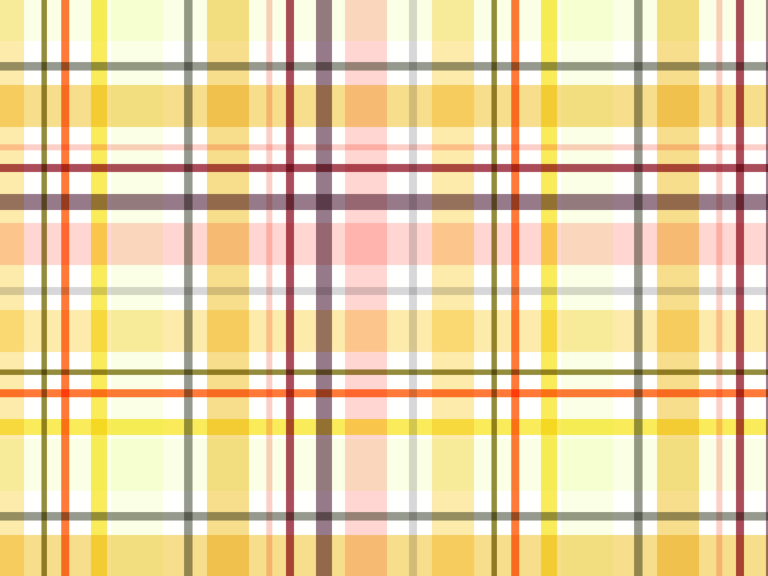
Reproduce this pattern procedurally as a WebGL 1 fragment shader.

```glsl
precision highp float;

// Madras plaid: one sequence of coloured bands, woven both across and down.
// Every band is a translucent dye on white cloth, so crossings multiply
// into deeper tones. Band positions and widths are measured in threads.

uniform vec2 u_resolution;

const float THREADS_PER_HEIGHT = 576.0;      // threads along the canvas height
const float REPEAT = 450.0;                  // threads in one full sequence
const vec2 PHASE = vec2(0.0, 122.0);         // start of the sequence, left and top
const float EDGE_PIXELS = 1.2;               // softness of band edges

const vec3 CLOTH = vec3(1.0, 1.0, 0.995);
const vec3 OLIVE = vec3(0.58, 0.55, 0.24);
const vec3 ORANGE = vec3(1.0, 0.48, 0.22);
const vec3 LEMON = vec3(0.98, 0.92, 0.36);
const vec3 IVORY = vec3(0.98, 1.0, 0.905);
const vec3 SLATE = vec3(0.59, 0.60, 0.56);
const vec3 GOLD = vec3(0.97, 0.87, 0.55);
const vec3 ROSE = vec3(0.99, 0.81, 0.79);
const vec3 MAROON = vec3(0.67, 0.30, 0.36);
const vec3 PLUM = vec3(0.59, 0.48, 0.54);
const vec3 BLUSH = vec3(1.0, 0.84, 0.825);
const vec3 SILVER = vec3(0.845, 0.845, 0.855);
const vec3 BUTTER = vec3(0.99, 0.92, 0.67);

// Dye left by one band in both directions; covers the repeat seamlessly.
vec3 band(vec2 thread, float centre, float width, vec3 dye, float edge) {
  vec2 offset = mod(thread - centre + 0.5 * REPEAT, REPEAT) - 0.5 * REPEAT;
  vec2 cover = clamp((0.5 * width - abs(offset)) / edge + 0.5, 0.0, 1.0);
  return mix(vec3(1.0), dye, cover.x) * mix(vec3(1.0), dye, cover.y);
}

void main() {
  // Thread coordinates, counted from the upper left corner
  vec2 fromTop = vec2(gl_FragCoord.x, u_resolution.y - gl_FragCoord.y);
  float threadsPerPixel = THREADS_PER_HEIGHT / u_resolution.y;
  vec2 thread = fromTop * threadsPerPixel + PHASE;
  float edge = EDGE_PIXELS * threadsPerPixel;

  vec3 color = CLOTH;

  // Wide washes
  color *= band(thread, 137.0, 52.0, IVORY, edge);
  color *= band(thread, 228.0, 42.0, GOLD, edge);
  color *= band(thread, 366.0, 42.0, BLUSH, edge);
  color *= band(thread, 453.0, 42.0, BUTTER, edge);

  // Medium bands
  color *= band(thread, 99.0, 16.0, LEMON, edge);
  color *= band(thread, 324.0, 16.0, PLUM, edge);

  // Narrow lines
  color *= band(thread, 44.2, 5.5, OLIVE, edge);
  color *= band(thread, 65.2, 8.0, ORANGE, edge);
  color *= band(thread, 188.3, 8.5, SLATE, edge);
  color *= band(thread, 269.3, 6.0, ROSE, edge);
  color *= band(thread, 290.0, 8.0, MAROON, edge);
  color *= band(thread, 413.0, 8.0, SILVER, edge);

  gl_FragColor = vec4(color, 1.0);
}
```
